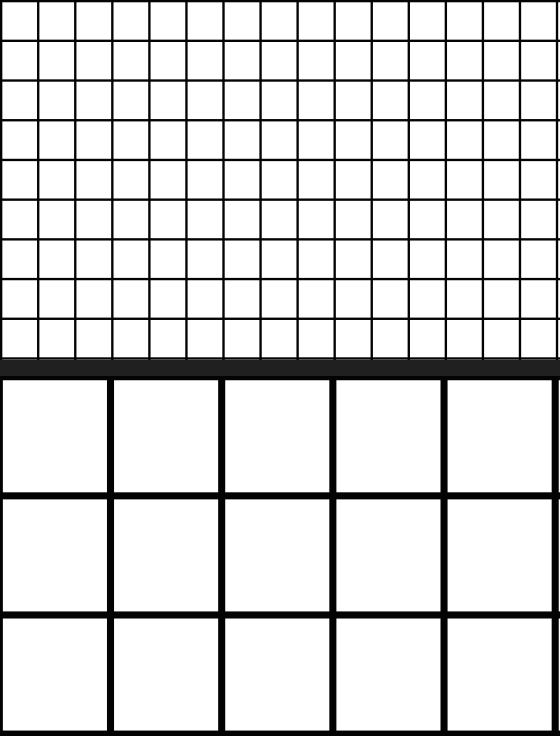
Top: the whole. Bottom: its middle third, enlarged.
Write a Shadertoy shader that draws this pattern.

```glsl
// Black ruled grid on white: 15 columns by 9 rows of slightly tall cells.

// Lengths are fractions of the canvas height.
const vec2 GRID_ORIGIN = vec2(0.0032, 0.0042);  // centre of the lower-left crossing
const vec2 CELL_SIZE = vec2(0.10294, 0.1103);
const float LINE_WIDTH = 0.00655;

const vec3 PAPER = vec3(1.0);
const vec3 INK = vec3(0.01);

// Distance on each axis to the nearest grid line.
vec2 gridDistance(vec2 p, vec2 origin, vec2 cell) {
    vec2 phase = fract((p - origin) / cell + 0.5) - 0.5;
    return abs(phase) * cell;
}

// Share of a pixel covered by a line, for each axis.
vec2 lineCoverage(vec2 dist, float width, float pixel) {
    return clamp(0.5 + (0.5 * width - dist) / pixel, 0.0, 1.0);
}

void mainImage(out vec4 fragColor, in vec2 fragCoord) {
    float pixel = 1.0 / iResolution.y;
    vec2 p = fragCoord * pixel;

    // Join the vertical and horizontal rules
    vec2 dist = gridDistance(p, GRID_ORIGIN, CELL_SIZE);
    vec2 rule = lineCoverage(dist, LINE_WIDTH, pixel);
    float ink = 1.0 - (1.0 - rule.x) * (1.0 - rule.y);

    fragColor = vec4(mix(PAPER, INK, ink), 1.0);
}
```
